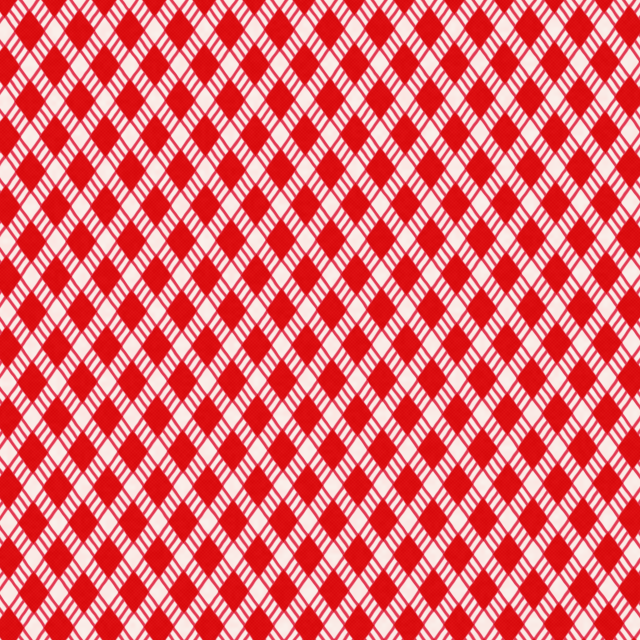
Write a Shadertoy shader that draws this pattern.

```glsl
// Red cloth with a diagonal lattice of white bands, each cut by fine crimson stripes.

const vec2  REPEAT      = vec2(0.0781, 0.1097);  // width and height of one diamond repeat
const vec2  NODE_ORIGIN = vec2(0.0182, -0.0390); // one band crossing, from canvas centre
const float TILT        = 0.0075;                // slight turn of the cloth, radians
const float BAND_HALF   = 0.182;                 // band half width, in cells
const float PITCH       = 0.180;                 // spacing of the stripes, in cells
const float STRIPE_HALF = 0.036;                 // stripe half width, in cells
const float FRINGE      = 0.014;                 // ink spread beyond the bands, in cells
const float SOFTNESS    = 0.0015;                // print blur, in canvas units
const float WOBBLE      = 0.012;                 // unevenness of the edges, in cells
const float WEAVE_SIZE  = 0.0054;                // spacing of the faint threads

const vec3 RED     = vec3(0.86, 0.05, 0.06);
const vec3 CRIMSON = vec3(0.89, 0.22, 0.32);
const vec3 WHITE   = vec3(0.98, 0.94, 0.92);
const vec3 BLUSH   = vec3(0.99, 0.81, 0.80);

float hash(vec2 p) {
    vec3 q = fract(vec3(p.xyx) * 0.1031);
    q += dot(q, q.yzx + 33.33);
    return fract((q.x + q.y) * q.z);
}

float noise(vec2 p) {
    vec2 i = floor(p), f = fract(p);
    f = f * f * (3.0 - 2.0 * f);
    return mix(mix(hash(i), hash(i + vec2(1, 0)), f.x),
               mix(hash(i + vec2(0, 1)), hash(i + vec2(1, 1)), f.x), f.y);
}

// Soft coverage of the region where the distance is negative
float cover(float dist, float blur) {
    return 1.0 - smoothstep(-blur, blur, dist);
}

// Distance to the nearest of the four stripes between two crossings
float stripeDistance(float along) {
    float t = max((along - 0.5) / PITCH, -2.0);
    return abs(fract(t) - 0.5) * PITCH - STRIPE_HALF;
}

// Lay one striped band over the colour beneath
vec3 paintBand(vec3 under, vec3 pale, float along, float across, float blur) {
    vec3 ink = mix(pale, CRIMSON, cover(stripeDistance(along), blur));
    return mix(under, ink, cover(across - BAND_HALF, blur));
}

void mainImage(out vec4 fragColor, in vec2 fragCoord) {
    vec2 uv = (fragCoord - 0.5 * iResolution.xy) / iResolution.y;
    float c = cos(TILT), s = sin(TILT);
    vec2 p = vec2(c * uv.x + s * uv.y, c * uv.y - s * uv.x) - NODE_ORIGIN;

    // Diagonal lattice coordinates: crossings lie at whole numbers
    vec2 q = p / REPEAT;
    vec2 cell = vec2(q.x + q.y, q.x - q.y);
    cell += WOBBLE * (vec2(noise(uv * 110.0 + 40.0), noise(uv * 110.0 + 90.0)) - 0.5);
    vec2 d = abs(cell - round(cell));
    float blur = max(SOFTNESS, 0.7 / iResolution.y) * length(1.0 / REPEAT);

    // Red ground with faint woven dots
    vec2 thread = sin(p * 6.28318 / WEAVE_SIZE);
    vec3 col = RED + vec3(0.008, 0.018, 0.010) * thread.x * thread.y;
    col += 0.02 * (noise(uv * 170.0 + 20.0) - 0.5);

    // Crimson fringe, then both bands
    col = mix(col, CRIMSON, cover(min(d.x, d.y) - BAND_HALF - FRINGE, blur));
    vec3 pale = mix(WHITE, BLUSH, 0.3 * noise(uv * 130.0 + 60.0));
    col = paintBand(col, pale, d.x, d.y, blur);
    col = paintBand(col, pale, d.y, d.x, blur);

    fragColor = vec4(clamp(col, 0.0, 1.0), 1.0);
}
```
